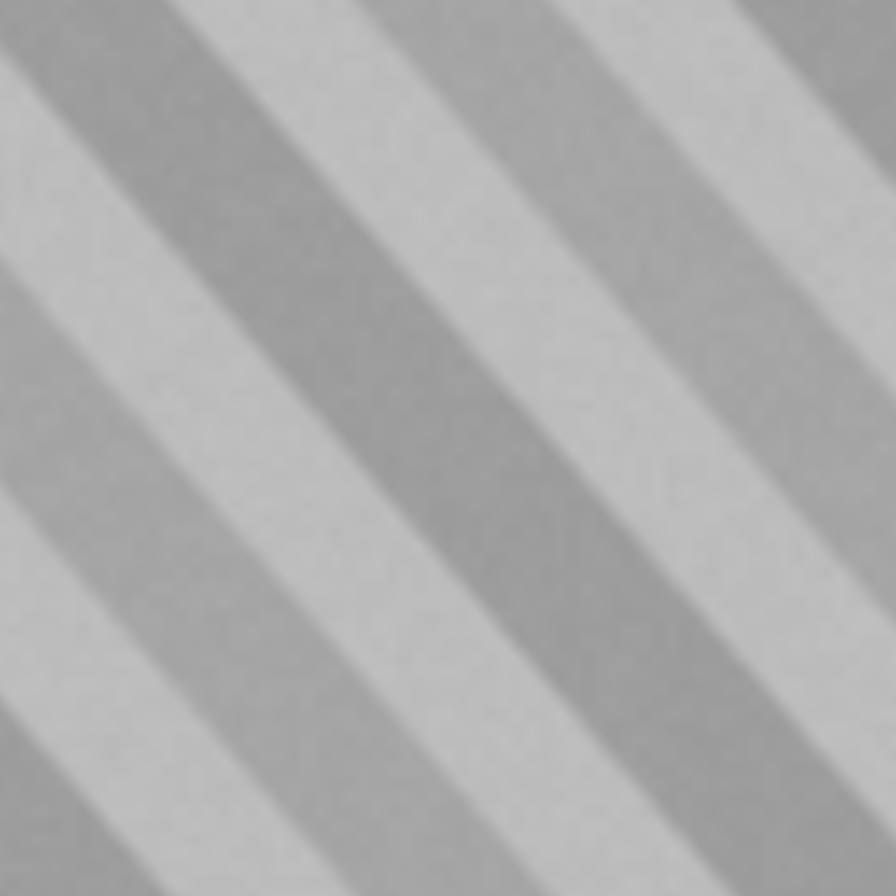
A Shadertoy shader for this pattern:

```glsl
// Soft diagonal stripes: dark and mid grey bands alternate on a light grey ground.
// One slanted coordinate repeats once per canvas height; each band is a distance
// to its centre line, and faint smooth value noise mottles the tone.

float hash(vec2 p) {
    vec3 q = fract(vec3(p.xyx) * 0.1031);
    q += dot(q, q.yzx + 33.33);
    return fract((q.x + q.y) * q.z);
}

float valueNoise(vec2 p) {
    vec2 cell = floor(p);
    vec2 f = fract(p);
    f = f * f * (3.0 - 2.0 * f);
    float low = mix(hash(cell), hash(cell + vec2(1.0, 0.0)), f.x);
    float high = mix(hash(cell + vec2(0.0, 1.0)), hash(cell + vec2(1.0, 1.0)), f.x);
    return mix(low, high, f.y);
}

// Coverage of a repeating band, with a blurred edge
float band(float slant, float centre, float halfWidth, float blur) {
    float d = abs(fract(slant - centre + 0.5) - 0.5) - halfWidth;
    return 1.0 - smoothstep(-blur, blur, d);
}

void mainImage(out vec4 fragColor, in vec2 fragCoord) {
    vec2 uv = fragCoord / iResolution.xy;

    // Slanted coordinate, falling from upper left to lower right
    float slope = 1.156;
    float slant = 1.0 - uv.y - slope * uv.x;
    float blur = length(vec2(slope, 1.0)) * max(0.014, 1.0 / iResolution.y);

    // Stripes
    float grey = 0.737;
    grey = mix(grey, 0.647, band(slant, 0.415, 0.127, blur));
    grey = mix(grey, 0.615, band(slant, 0.9175, 0.1375, blur));

    // Faint mottling at two scales
    grey += 0.018 * (valueNoise(uv * 64.0) - 0.5);
    grey += 0.008 * (valueNoise(uv * 24.0 + 17.0) - 0.5);

    fragColor = vec4(vec3(grey), 1.0);
}
```
